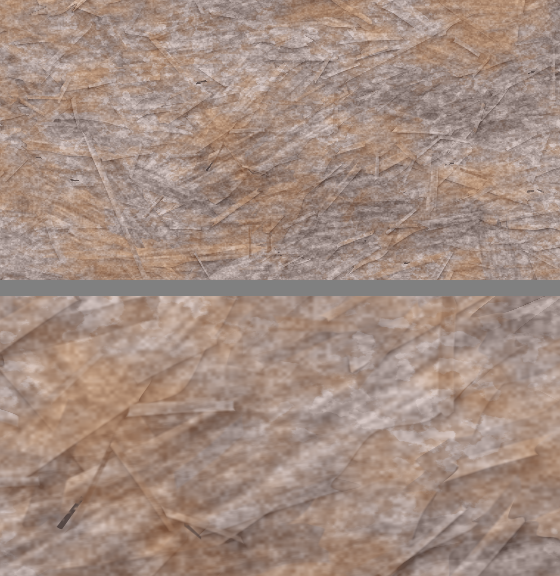
Top, the full canvas; bottom, a detail of the centre.
This texture is drawn by a WebGL 2 fragment shader. Its source:

```glsl
#version 300 es
precision highp float;
precision highp int;

uniform vec2 u_resolution;
out vec4 fragColor;

const vec3 WOOD_DARK = vec3(0.52, 0.37, 0.28);
const vec3 WOOD_LIGHT = vec3(0.81, 0.675, 0.565);
const vec3 GREY_DARK = vec3(0.43, 0.365, 0.345);
const vec3 GREY_LIGHT = vec3(0.80, 0.74, 0.725);
const vec3 CRACK = vec3(0.27, 0.22, 0.21);
const float FLOW_ANGLE = 0.12;     // main lie of the strands, radians
const float EDGE_SOFTNESS = 0.002;
const float EDGE_SHADOW = 0.5;
const float GRAIN_CONTRAST = 0.75;
const float GRIT_CONTRAST = 0.62;
const float STAIN_STRENGTH = 0.36;
const vec2 KNOT_CENTRE = vec2(0.08, 0.28);
const vec2 KNOT_RADIUS = vec2(0.085, 0.18);

// Integer hash giving three values in 0..1
vec3 hash(ivec3 cell) {
    uvec3 v = uvec3(cell) * 1664525u + 1013904223u;
    v.x += v.y * v.z; v.y += v.z * v.x; v.z += v.x * v.y;
    v ^= v >> 16u;
    v.x += v.y * v.z; v.y += v.z * v.x; v.z += v.x * v.y;
    return vec3(v >> 16u) / 65535.0;
}

float noise(vec2 p, int seed) {
    ivec2 c = ivec2(floor(p));
    vec2 f = fract(p);
    f = f * f * (3.0 - 2.0 * f);
    float low = mix(hash(ivec3(c, seed)).x, hash(ivec3(c + ivec2(1, 0), seed)).x, f.x);
    float high = mix(hash(ivec3(c + ivec2(0, 1), seed)).x, hash(ivec3(c + 1, seed)).x, f.x);
    return mix(low, high, f.y);
}

float fbm(vec2 p, int seed) {
    float sum = 0.0, weight = 0.5;
    for (int i = 0; i < 5; i++) {
        sum += weight * noise(p, seed + i);
        p = mat2(1.6, 1.2, -1.2, 1.6) * p;
        weight *= 0.5;
    }
    return sum / 0.96875;
}

vec2 rotate(vec2 p, float angle) {
    float c = cos(angle), s = sin(angle);
    return vec2(c * p.x + s * p.y, c * p.y - s * p.x);
}

// Lean of a strand: mostly along the flow, with a few steep ones
float strandAngle(vec2 centre, float pick) {
    float t = 2.0 * pick - 1.0;
    return FLOW_ANGLE + (noise(centre * 1.7, 7) - 0.5) * 1.1 + 0.25 * t + 1.1 * t * t * t;
}

// Lays one layer of split strands; surface holds tone and greyness
void layStrands(inout vec2 surface, vec2 p, float cell, vec2 halfSize, float cover, int layer) {
    ivec2 home = ivec2(floor(p / cell));
    for (int j = -1; j <= 1; j++)
    for (int i = -1; i <= 1; i++) {
        ivec2 id = home + ivec2(i, j);
        vec3 place = hash(ivec3(id, layer));
        vec3 look = hash(ivec3(id, layer + 50));
        vec3 form = hash(ivec3(id, layer + 90));
        vec2 centre = (vec2(id) + place.xy) * cell;
        vec2 q = p - centre;
        if (place.z > cover || dot(q, q) > cell * cell) continue;
        q = rotate(q, strandAngle(centre, look.z));

        // Tapered sliver with wavy sides and splintered ends
        vec2 size = halfSize * mix(vec2(0.6, 0.4), vec2(1.0), form.xy);
        float side = q.y + (noise(vec2(q.x * 14.0, form.x * 99.0), layer) - 0.5) * size.y * 0.5;
        float end = abs(q.x + q.y * (form.z - 0.5) * 2.0)
                  + noise(vec2(q.y * 70.0, form.y * 99.0), layer) * size.x * 0.3;
        float width = size.y * (1.0 - 0.55 * form.z * (0.5 + 0.5 * q.x / size.x));
        float d = max(abs(side) - width, end - size.x);
        float mask = smoothstep(EDGE_SOFTNESS, -EDGE_SOFTNESS, d);

        // Grain runs along the strand
        vec2 g = q + form.xy * 9.0;
        float streak = 0.5 * noise(g * vec2(4.0, 60.0), layer + 1)
                     + 0.5 * noise(g * vec2(12.0, 150.0), layer + 2);
        float tone = 0.57 + (look.x - 0.5) * 0.34
                   + (streak - 0.5) * GRAIN_CONTRAST * mix(0.5, 1.2, form.z);
        float shade = exp(-170.0 * max(d, 0.0)) * (1.0 - mask) * smoothstep(0.008, -0.008, q.y);
        surface.x -= EDGE_SHADOW * shade * look.x;
        surface = mix(surface, vec2(tone, look.y), mask * mix(0.6, 1.0, form.x));
    }
}

// Oval knot with growth rings
void addKnot(inout vec2 surface, vec2 p) {
    vec2 q = (p - KNOT_CENTRE) / KNOT_RADIUS;
    float r = length(q) + (fbm(p * 12.0, 300) - 0.5) * 0.4;
    float tone = 0.54 + 0.07 * sin(r * 32.0) - 0.3 * smoothstep(0.32, 0.08, r);
    surface = mix(surface, vec2(tone, 0.5), 0.8 * smoothstep(1.0, 0.9, r));
}

void main() {
    vec2 p = gl_FragCoord.xy / u_resolution.y;
    // Strands from broad flakes to thin slivers
    vec2 along = rotate(p, FLOW_ANGLE);
    vec2 surface = vec2(0.3 + 0.5 * fbm(along * vec2(6.0, 40.0), 200), 0.6);
    layStrands(surface, p, 0.40, vec2(0.38, 0.12), 1.0, 400);
    layStrands(surface, p, 0.46, vec2(0.44, 0.10), 0.9, 600);
    layStrands(surface, p, 0.24, vec2(0.22, 0.045), 0.7, 800);
    addKnot(surface, p);
    layStrands(surface, p, 0.15, vec2(0.14, 0.022), 0.5, 1000);
    layStrands(surface, p, 0.09, vec2(0.08, 0.010), 0.6, 1100);
    layStrands(surface, p, 0.34, vec2(0.32, 0.014), 0.4, 1200);

    // Weathering: grey bloom, drawn-out stains, pale scuffs and grit
    float bloom = fbm(p * vec2(3.5, 6.0), 220);
    float blotch = fbm(p * vec2(16.0, 28.0), 230);
    float stain = smoothstep(0.5, 0.72, fbm(along * vec2(2.2, 5.5), 240));
    float fibres = fbm(along * vec2(18.0, 75.0), 250);
    float grit = 0.5 * noise(p * vec2(85.0, 120.0), 260) + 0.5 * noise(p * vec2(190.0, 230.0), 261);
    float scuff = smoothstep(0.52, 0.62, fbm(p * vec2(40.0, 60.0), 270)) * smoothstep(0.4, 0.6, bloom);
    float grey = 0.54 + (surface.y - 0.5) * 0.65 + (bloom - 0.5) * 1.4
               + (blotch - 0.5) * 1.3 + (grit - 0.5) * 0.4 + 0.3 * stain + 0.35 * scuff;
    float tone = surface.x + (grit - 0.5) * GRIT_CONTRAST + (fibres - 0.5) * 0.35
               + 0.2 * scuff + 0.05 - STAIN_STRENGTH * stain * smoothstep(0.3, 0.65, fibres);
    grey = clamp(grey, 0.0, 1.0);
    tone = clamp(tone, -0.2, 1.1);
    vec3 colour = mix(mix(WOOD_DARK, WOOD_LIGHT, tone), mix(GREY_DARK, GREY_LIGHT, tone), grey);

    // Sparse dark splits and pits
    vec2 split = vec2(0.0);
    layStrands(split, p, 0.10, vec2(0.024, 0.006), 0.14, 1400);
    float crack = smoothstep(0.1, 0.5, split.x) * smoothstep(0.4, 0.6, 0.5 * (fibres + grit));
    fragColor = vec4(mix(colour, CRACK, 0.8 * crack), 1.0);
}
```
